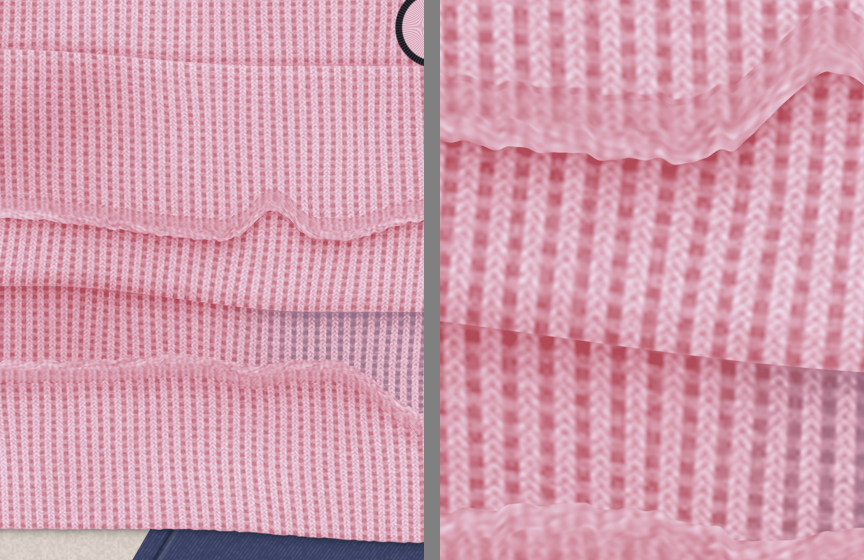
Left: the whole. Right: its middle third, enlarged.
A Shadertoy shader for this texture:

```glsl
// Pink waffle-knit cloth in overlapping folds with two ruffled, overlocked hems.
// Each layer is bounded by a height curve; one rib-and-row knit formula is
// shaded by its distance to those curves, then mapped onto a pink tone ramp.

const float RIBS = 36.0;          // ribs across the canvas
const float ROWS = 70.0;          // waffle rows down the canvas
const float STITCHES = 2.0;       // knit loops per row
const float FLUFF = 0.017;        // height of the ruffled edge
const float SEAM = 0.037;         // hem seam distance from the edge
const float TAU = 6.2831853;
const vec3 ROSE  = vec3(0.73, 0.36, 0.42);
const vec3 CORAL = vec3(0.80, 0.51, 0.58);
const vec3 PINK  = vec3(0.86, 0.65, 0.72);
const vec3 BLUSH = vec3(0.91, 0.79, 0.85);
const vec3 DENIM = vec3(0.22, 0.25, 0.39);
const vec3 HAZE  = vec3(0.48, 0.49, 0.61);
const vec3 CREAM = vec3(0.85, 0.81, 0.78);
const vec3 INK   = vec3(0.09, 0.08, 0.11);

float hash(vec2 p) {
  vec3 q = fract(p.xyx * 0.1031);
  q += dot(q, q.yzx + 33.33);
  return fract((q.x + q.y) * q.z);
}

float noise(vec2 p) {
  vec2 i = floor(p), f = fract(p);
  f = f * f * (3.0 - 2.0 * f);
  return mix(mix(hash(i), hash(i + vec2(1, 0)), f.x),
             mix(hash(i + vec2(0, 1)), hash(i + vec2(1, 1)), f.x), f.y);
}

float bump(float x, float centre, float width) {
  float t = (x - centre) / width;
  return exp(-t * t);
}

// Tone 0..1 to cloth colour
vec3 clothRamp(float tone) {
  float t = clamp(tone, -0.15, 1.15) * 3.0;
  vec3 c = mix(ROSE, CORAL, min(t, 1.0));
  c = mix(c, PINK, clamp(t - 1.0, 0.0, 1.0));
  return mix(c, BLUSH, max(t - 2.0, 0.0));
}

// Raised ribs of small V loops, with ladder bars in the grooves
float knit(vec2 uv, float lean, float seed) {
  vec2 q = vec2((uv.x + lean * uv.y) * RIBS, uv.y * ROWS);
  q.x += 0.35 * (noise(q * vec2(0.25, 0.12) + seed) - 0.5);
  q.y += 0.5 * (noise(q * 0.2 + seed + 9.0) - 0.5);
  float side = abs(fract(q.x) - 0.5) * 2.0;
  float rib = 1.0 - smoothstep(0.38, 0.78, side);
  float bar = smoothstep(0.2, 0.8, abs(fract(q.y) - 0.5) * 2.0);
  float loops = 0.5 + 0.5 * sin(TAU * (q.y * STITCHES - side * 0.9));
  vec2 hole = fract(vec2(q.x, q.y * STITCHES)) - 0.5;
  float pin = 1.0 - smoothstep(0.06, 0.28, length(hole * vec2(1.6, 0.6)));
  float tone = mix(0.24 + 0.32 * bar, 0.78 + 0.22 * loops - 0.22 * pin, rib);
  return tone + 0.28 * (noise(q * vec2(7.0, 5.0) + seed) - 0.5);
}

// Overlocked hem; s is the distance into the cloth from its edge
float hem(float tone, float s, float u) {
  float fuzz = noise(vec2(u * 170.0, s * 260.0));
  float curls = noise(vec2(u * 75.0 + s * 300.0, s * 120.0));
  float ticks = 0.5 + 0.5 * sin(TAU * (u * RIBS * 2.0 + 0.3 * curls));
  float band = 1.0 - smoothstep(SEAM - 0.003, SEAM, s);
  tone = mix(tone, 0.42 + 0.25 * ticks + 0.3 * (fuzz - 0.5), band * 0.6);
  float seam = 1.0 - smoothstep(0.001, 0.003, abs(s - SEAM));
  tone = mix(tone, 0.2 + 0.5 * ticks, seam * 0.75);
  float edge = 1.0 - smoothstep(FLUFF * 0.8, FLUFF * 1.15, s + 0.004 * (curls - 0.5));
  return mix(tone, 0.42 + 0.38 * curls + 0.36 * fuzz - 0.15 * ticks, edge);
}

void mainImage(out vec4 fragColor, in vec2 fragCoord) {
  float px = 1.0 / iResolution.y;
  float u = fragCoord.x / iResolution.x, d = 1.0 - fragCoord.y * px;
  vec2 p = vec2(fragCoord.x * px, d);
  float fray = 0.005 * (noise(vec2(u * 85.0, 3.0)) - 0.5);

  // Layer boundaries, measured down from the top
  float foldA = 0.088 + 0.03 * smoothstep(0.0, 0.65, u);
  float hemB = 0.39 + 0.04 * smoothstep(0.0, 0.55, u) - 0.055 * bump(u, 0.645, 0.06)
             - 0.035 * smoothstep(0.8, 1.0, u) + fray;
  float foldC = 0.511 + 0.046 * smoothstep(0.1, 0.75, u);
  float hemD = 0.644 - 0.01 * bump(u, 0.42, 0.12) + 0.014 * bump(u, 0.59, 0.05)
             + 0.1 * smoothstep(0.78, 1.03, u) + fray;
  float base = 0.945 + 0.024 * smoothstep(0.4, 1.0, u) + 0.4 * fray;

  // Cloth layers, from the top down, each with its own shading
  float tone = knit(vec2(u, d), 0.0, 1.0) + 0.04 - 0.25 * smoothstep(-0.025, 0.0, d - foldA);
  float b = knit(vec2(u, d - foldA), -0.04, 17.0) + 0.02
          - 0.28 * bump(u, 0.0, 0.3) * bump(d, 0.25, 0.12) + 0.12 * bump(d - foldA, 0.0, 0.015);
  tone = mix(tone, hem(b, hemB - d, u), smoothstep(-px, px, d - foldA));
  float c = knit(vec2(u, d - foldC), 0.12, 31.0) + 0.04 - 0.6 * exp(-max(d - hemB, 0.0) / 0.016)
          - 0.3 * smoothstep(-0.035, 0.0, d - foldC) * (1.0 - 0.6 * u);
  tone = mix(tone, c, smoothstep(-px, px, d - hemB));
  float e = knit(vec2(u, d - foldC), 0.02, 47.0) - 0.13 + 0.1 * u
          - 0.5 * exp(-max(d - foldC, 0.0) / 0.018);
  float under = smoothstep(-px, px, d - foldC);
  tone = mix(tone, e, under);
  float front = knit(vec2(u, d - base), -0.07, 63.0) + 0.05
              - 0.18 * bump(d - hemD, 0.045, 0.022) - 0.15 * smoothstep(-0.012, 0.0, d - base);
  float over = smoothstep(-px, px, d - hemD);
  tone = mix(tone, hem(front, d - hemD, u), over);
  tone += 0.16 * (noise(vec2(u * 5.0, d * 7.0)) - 0.5);
  vec3 col = clothRamp(tone);
  float cool = under * (1.0 - over) * smoothstep(0.5, 0.75, u);
  col = mix(col, HAZE, cool * clamp(0.75 - tone, 0.0, 0.6));

  // Cream ground and twilled denim below the cloth
  vec3 ground = CREAM + 0.07 * (noise(p * 260.0) - 0.5);
  float leg = u - 0.355 + 0.77 * (d - 0.944);
  float twill = 0.5 + 0.5 * sin(TAU * (p.x + p.y * 0.7) * 150.0);
  vec3 jean = mix(DENIM, HAZE, 0.35 * twill * noise(p * 220.0) + 0.3 * bump(leg, 0.065, 0.006));
  jean *= 1.0 - 0.35 * bump(leg, 0.052, 0.006);
  ground = mix(ground, jean, smoothstep(-0.002, 0.002, leg));
  ground *= 1.0 - 0.35 * exp(-max(d - base, 0.0) / 0.007);
  col = mix(col, ground, smoothstep(-px, px, d - base));

  // Plain round embroidered patch at the corner
  vec2 r = p - vec2(0.778, 0.049);
  float ring = length(r) - 0.066;
  float thread = 0.5 + 0.5 * sin(atan(r.y, r.x) * 90.0);
  col = mix(col, mix(PINK, BLUSH, thread), 1.0 - smoothstep(-px, px, ring));
  col = mix(col, INK + 0.1 * thread, 1.0 - smoothstep(-px, px, abs(ring) - 0.006));
  fragColor = vec4(clamp(col, 0.0, 1.0), 1.0);
}
```
